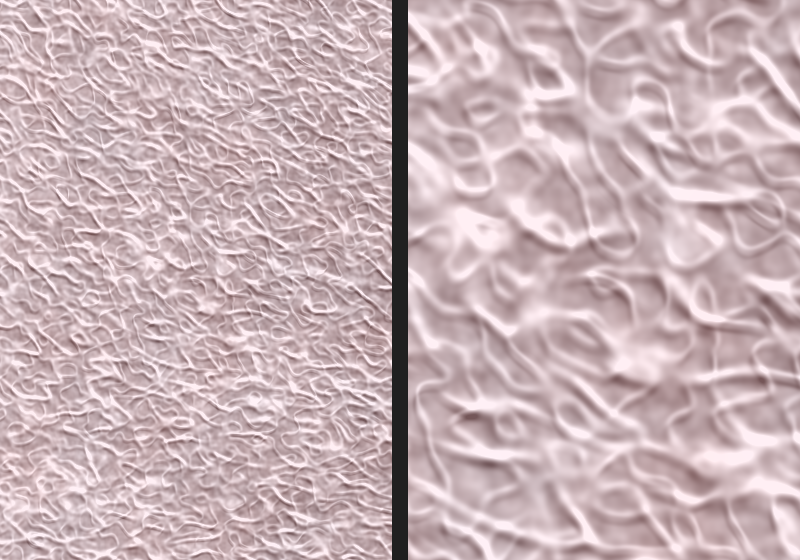
Left, the full canvas; right, a detail of the centre.
Write a Shadertoy shader that draws this texture.

```glsl
// Pale pink embossed plaster with slanting, broken ridges lit from above.

vec2 hash22(vec2 p) {
    vec3 q = fract(p.xyx * vec3(0.1031, 0.1030, 0.0973));
    q += dot(q, q.yzx + 33.33);
    return fract((q.xx + q.yz) * q.zy);
}

float corner(vec2 cell, vec2 offset, vec2 f) {
    return dot(hash22(cell + offset) * 2.0 - 1.0, f - offset);
}

// Gradient noise, centred on zero
float noise(vec2 p) {
    vec2 cell = floor(p), f = fract(p);
    vec2 w = f * f * f * (f * (f * 6.0 - 15.0) + 10.0);
    float low = mix(corner(cell, vec2(0, 0), f), corner(cell, vec2(1, 0), f), w.x);
    float high = mix(corner(cell, vec2(0, 1), f), corner(cell, vec2(1, 1), f), w.x);
    return 1.3 * mix(low, high, w.y);
}

// Thin rounded crest along the zero line of a noise value
float crest(float n, float width) {
    return exp(-n * n / (width * width));
}

float relief(vec2 p) {
    // Wobble the surface, more strongly towards the upper left
    float disorder = 0.006 + 0.008 * smoothstep(0.3, 1.1, p.y - p.x);
    p += disorder * vec2(noise(p * 24.0 + 7.3), noise(p * 24.0 + 51.7));

    // Slanting flow that flattens out towards the bottom
    vec2 flow = vec2(p.x - 0.5 * p.y, p.y + p.x * (0.35 + 0.4 * p.y));
    float strength = clamp(0.65 + 1.3 * noise(flow * vec2(19.0, 26.0) + 83.0), 0.1, 1.1);
    float ridges = crest(noise(flow * vec2(14.0, 28.0) + 11.0), 0.11) * strength;
    float branches = crest(noise(flow * vec2(32.0, 35.0) + 140.0), 0.12);
    float lumps = noise(p * 62.0 + 29.0);
    return 0.75 * ridges + 0.36 * branches + 0.38 * lumps;
}

void mainImage(out vec4 fragColor, in vec2 fragCoord) {
    vec2 p = fragCoord / iResolution.y;

    // Bright upper flanks and crests, dark hollows below them
    float height = relief(p);
    float slope = height - relief(p + vec2(0.0018, 0.0056));
    float tone = 0.57 + 0.46 * (height - 0.26) + 0.56 * slope;

    // Uneven light, blotches and fine grain
    tone += 0.16 * (0.33 - p.x) + 0.12 * noise(p * 5.0 + 3.0);
    tone += 0.10 * noise(p * 16.0 + 61.0) + 0.16 * noise(p * 125.0 + 17.0);
    tone = clamp(tone, -0.22, 1.06);

    vec3 shadowRose = vec3(0.55, 0.44, 0.45);
    vec3 paleRose = vec3(0.98, 0.91, 0.93);
    vec3 color = mix(shadowRose, paleRose, tone);

    // Slight drift between warm rose and cool lilac
    float warmth = noise(p * 9.0 + 37.0) + 0.6 * noise(p * 40.0 + 5.0);
    color += 0.018 * warmth * vec3(0.6, -0.5, -0.8);
    fragColor = vec4(clamp(color, 0.0, 1.0), 1.0);
}
```
